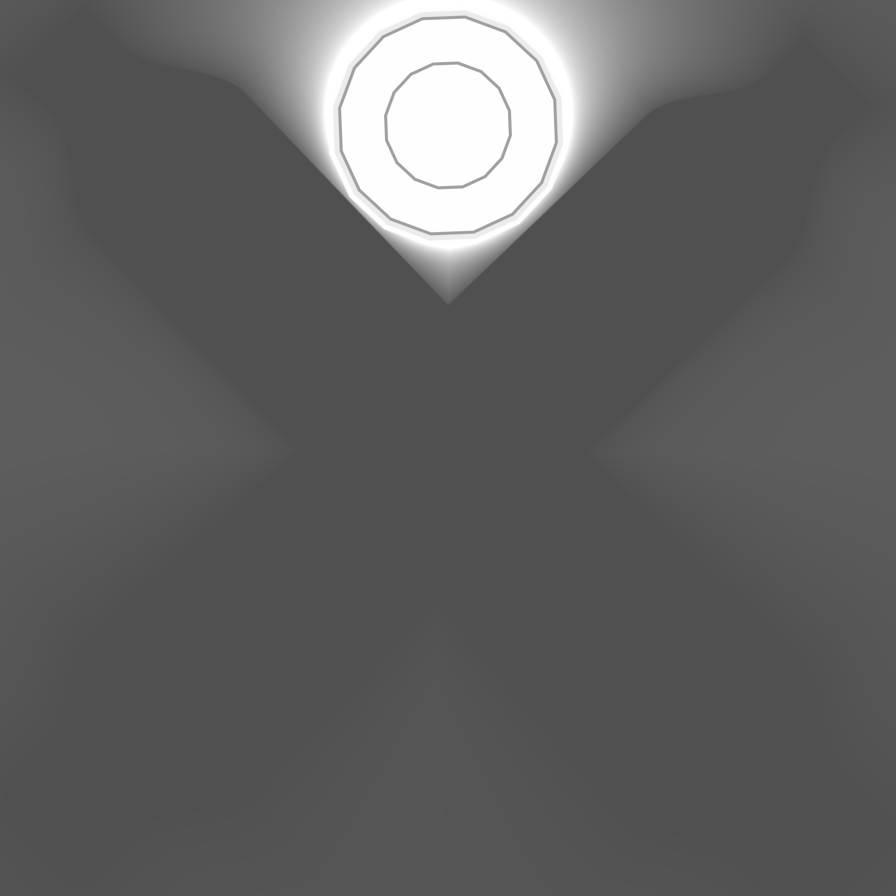
Write a three.js fragment shader that draws this background.

```glsl
varying vec2 vUv;

const float SIDES = 16.0;
const float SOFT = 0.0012;

// Distance to a double-ended bottle lying along the x axis
float bottleDistance(vec2 p, float size) {
  p = abs(p) / size;
  float halfWidth = mix(0.113, 0.053, smoothstep(0.423, 0.553, p.x));
  vec2 q = p - vec2(0.612, halfWidth);
  return size * (length(max(q, 0.0)) + min(max(q.x, q.y), 0.0));
}

// Radius of the regular polygon through p, measured at its corners
float polygonRadius(vec2 p) {
  float sector = 6.2831853 / SIDES;
  float angle = mod(atan(p.y, p.x) - 0.2356, sector) - 0.5 * sector;
  return length(p) * cos(angle) / cos(0.5 * sector);
}

float outline(float r, float radius) {
  return 1.0 - smoothstep(0.0008, 0.0008 + 1.5 * SOFT, abs(r - radius));
}

void main() {
  // Crossed silhouette
  vec2 axis = vec2(cos(0.7636), sin(0.7636));
  vec2 p = vUv - vec2(0.4935, 0.4965);
  vec2 arm = vec2(dot(p, axis), dot(p, vec2(-axis.y, axis.x)));
  float cross = min(bottleDistance(arm, 1.0), bottleDistance(arm.yx, 1.04));
  float away = max(cross, 0.0);

  // Dim ambient light, shaded close to the silhouette
  float ambient = 0.06 * (1.0 - exp(-away / 0.117));
  ambient *= mix(0.45, 1.0, smoothstep(0.0, 0.6, vUv.y));

  // Lamp glow
  vec2 lamp = vUv - vec2(0.5, 0.86);
  float reach = max(length(lamp) - 0.134, 0.0);
  float openness = 0.2 + 0.8 * (1.0 - exp(-away / 0.039));
  float glow = 0.62 * exp(-reach / 0.091) * openness;
  glow += 0.3 * exp(-reach / 0.011);

  float outside = smoothstep(-SOFT, SOFT, cross);
  float shade = 0.313 + outside * (ambient + glow);

  // Faceted lamp with a bevelled rim and two thin outlines
  float r = polygonRadius(lamp);
  float rim = smoothstep(0.123, 0.125, r) - smoothstep(0.129, 0.131, r);
  float face = 0.995 - 0.07 * rim;
  face = mix(face, 0.62, max(outline(r, 0.1225), outline(r, 0.0705)));
  shade = mix(shade, face, 1.0 - smoothstep(0.136 - SOFT, 0.136 + SOFT, r));

  gl_FragColor = vec4(vec3(min(shade, 1.0)), 1.0);
}
```
